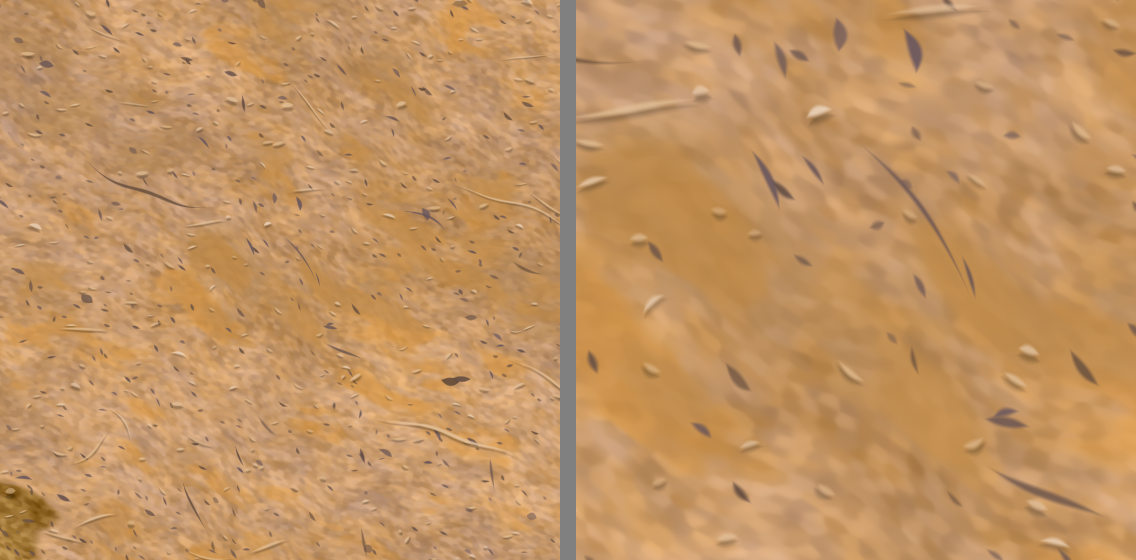
Left, the full canvas; right, a detail of the centre.
This texture is drawn by a WebGL 2 fragment shader. Its source:

```glsl
#version 300 es
precision highp float;
// Dry sandy ground with slanting streaks, ochre stains, pebbles, chips and straw.

uniform vec2 u_resolution;
out vec4 fragColor;

vec4 hash4(vec2 cell) {
  vec4 s = vec4(dot(cell, vec2(127.1, 311.7)), dot(cell, vec2(269.5, 183.3)),
                dot(cell, vec2(419.2, 371.9)), dot(cell, vec2(83.7, 227.3)));
  return fract(sin(s) * 43758.55);
}

// Cellular noise: random cell values blended by distance to jittered centres
vec2 softCells(vec2 p) {
  vec2 base = floor(p), sum = vec2(0.0);
  float total = 0.0;
  for (int j = -1; j <= 1; j++)
    for (int i = -1; i <= 1; i++) {
      vec2 cell = base + vec2(i, j);
      vec4 h = hash4(cell);
      vec2 d = p - cell - 0.15 - 0.7 * h.xy;
      float weight = exp(-5.0 * dot(d, d));
      sum += weight * h.zw;
      total += weight;
    }
  return sum / total - 0.5;
}

// Tapered, slightly bent sliver; all lengths in cell units
float sliver(vec2 r, float len, float wid, float bend, float soft) {
  float k = r.x / len;
  float edge = abs(r.y + bend * (r.x * r.x - 0.3 * len * len)) - wid * (1.0 - k * k);
  return smoothstep(soft, -soft, edge);
}

// One layer of scattered pieces, pale ones casting a small shadow
vec3 scatter(vec3 col, vec2 q, float cells, float density, vec2 size,
             float turn, float paleShare, float seed) {
  vec2 p = q * cells + seed;
  vec2 base = floor(p);
  float soft = max(0.0017, 0.8 / u_resolution.y) * cells;
  for (int j = -1; j <= 1; j++)
    for (int i = -1; i <= 1; i++) {
      vec2 cell = base + vec2(i, j);
      vec4 place = hash4(cell + seed), kind = hash4(cell + seed + 57.0);
      if (place.z > density) continue;
      float a = turn * (place.w + kind.x - 1.0);
      vec2 r = mat2(cos(a), sin(a), -sin(a), cos(a)) * (p - cell - place.xy);
      float len = size.x * cells * mix(0.45, 1.0, kind.y);
      float wid = size.y * cells * mix(0.5, 1.0, kind.z);
      float bend = (kind.w - 0.5) * 0.35 / len;
      float pale = step(kind.x, paleShare);
      vec3 dark = mix(vec3(0.36, 0.27, 0.20), vec3(0.40, 0.33, 0.37), kind.w);
      vec3 light = mix(vec3(0.87, 0.72, 0.54), vec3(0.92, 0.83, 0.74), kind.w * kind.w);
      float shadow = sliver(r + vec2(0.0, 1.7 * wid), len, wid, bend, 1.5 * soft);
      col *= 1.0 - 0.24 * pale * shadow;
      float body = sliver(r, len, wid, bend, soft);
      col = mix(col, mix(dark, light, pale), body * mix(0.45, 0.9, kind.y));
    }
  return col;
}

void main() {
  vec2 p = gl_FragCoord.xy / u_resolution.y;

  // Streak frame: x runs down to the right, gently warped
  vec2 q = mat2(0.9, 0.436, -0.436, 0.9) * p;
  q = vec2(0.9 * p.x - 0.436 * p.y, 0.436 * p.x + 0.9 * p.y);
  q += 0.012 * sin(q.yx * vec2(17.0, 9.0) + vec2(1.3, 4.1));
  q += 0.004 * sin(q.yx * vec2(53.0, 41.0));

  // Layers from broad drifts to fine grit
  vec2 broad = softCells(q * vec2(3.0, 7.0) + 11.0);
  vec2 drift = softCells(q * vec2(11.0, 25.0) + 31.0);
  vec2 clod = softCells(q * vec2(34.0, 72.0) + 5.0);
  vec2 grit = softCells(q * vec2(85.0, 150.0) + 73.0);
  float tone = 0.07 * broad.x + 0.07 * drift.x + 0.10 * clod.x + 0.12 * grit.x;
  float warmth = 0.08 * broad.y + 0.07 * drift.y + 0.08 * clod.y + 0.06 * grit.y;
  vec3 col = vec3(0.78, 0.597, 0.413) + tone * vec3(1.0, 0.92, 0.85)
           + warmth * vec3(0.3, 0.0, -0.75);

  // Ochre stains and dull olive hollows
  float ochre = smoothstep(0.10, 0.42, drift.y + 0.5 * broad.y + 0.25 * clod.y - 0.05);
  col = mix(col, vec3(0.85, 0.59, 0.27), 0.55 * ochre);
  float hollow = smoothstep(0.12, 0.45, 0.7 * drift.y - broad.x + 0.2 * clod.x);
  col = mix(col, vec3(0.66, 0.50, 0.32), 0.4 * hollow);

  // Mossy corner with a ragged rim
  float rim = length((p - vec2(0.0, 0.03)) * vec2(1.0, 0.75)) + 0.06 * drift.x + 0.03 * clod.y;
  float moss = smoothstep(0.10, 0.07, rim);
  col = mix(col, vec3(0.56, 0.40, 0.13) + 1.6 * tone, 0.8 * moss);

  // Grit specks, chips, pebbles, straw, then long twigs
  col = scatter(col, q, 48.0, 0.22, vec2(0.008, 0.0025), 1.2, 0.35, 3.0);
  col = scatter(col, q, 23.0, 0.16, vec2(0.014, 0.0040), 1.0, 0.40, 19.0);
  col = scatter(col, q, 11.0, 0.12, vec2(0.017, 0.0080), 0.9, 0.20, 41.0);
  col = scatter(col, q, 10.0, 0.22, vec2(0.040, 0.0026), 1.1, 0.75, 67.0);
  col = scatter(col, q, 3.5, 0.28, vec2(0.120, 0.0032), 0.25, 0.55, 89.0);

  fragColor = vec4(clamp(col, 0.0, 1.0), 1.0);
}
```
